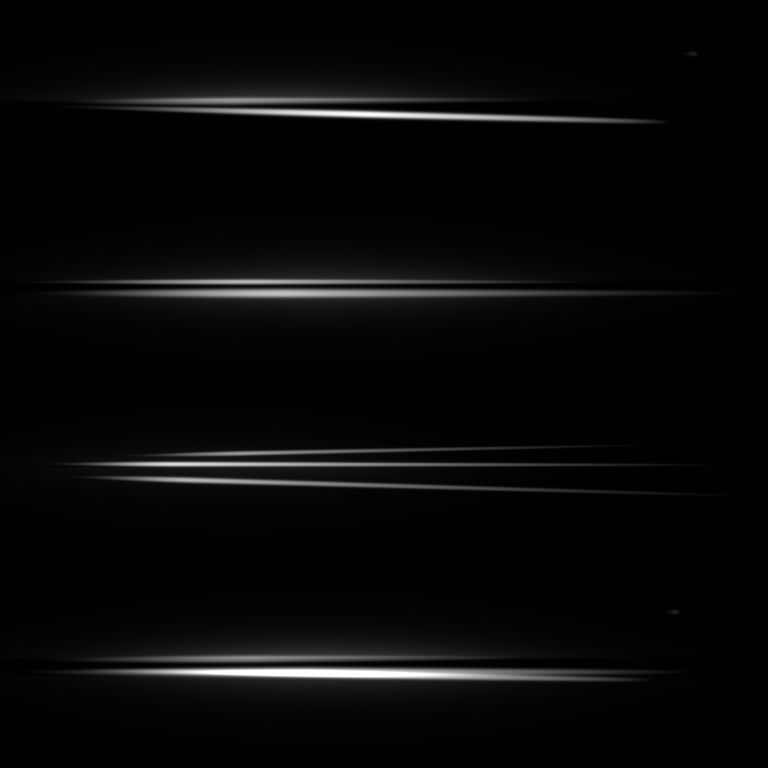
Give the GLSL for this background, as a WebGL 1 fragment shader.

```glsl
precision highp float;
uniform vec2 u_resolution;

#define TINT vec3(0.985, 1.0, 0.985)
#define BASE_LEVEL 0.003
#define TIP_WIDTH 0.3
#define EDGE_POWER 2.6
#define GLOW_GAIN 1.0
#define STREAK_GAIN 1.0

// Tapered line from a to b; shape = peak position, fade power, half width, gain
float streak(vec2 p, vec2 a, vec2 b, vec4 shape) {
  float t = (p.x - a.x) / (b.x - a.x);
  float rise = smoothstep(0.0, shape.x, t);
  float fall = clamp((1.0 - t) / (1.0 - shape.x), 0.0, 1.0);
  float envelope = rise * pow(fall, shape.y);
  float width = shape.z * mix(TIP_WIDTH, 1.0, sqrt(envelope));
  width = max(width, 0.6 / u_resolution.y);
  float offset = abs(p.y - mix(a.y, b.y, t)) / width;
  return STREAK_GAIN * shape.w * envelope * exp(-pow(offset, EDGE_POWER));
}

// Soft haze on one side of a level: side is 1.0 above, -1.0 below
float haze(vec2 p, vec2 origin, vec2 radius, float side, float gain) {
  float away = side * (p.y - origin.y);
  float across = (p.x - origin.x) / radius.x;
  float edge = smoothstep(-0.004, 0.002, away);
  float falloff = exp(-max(away, 0.0) / radius.y);
  return GLOW_GAIN * gain * edge * falloff * exp(-across * across);
}

float topBeam(vec2 p) {
  float light = streak(p, vec2(0.052, 0.8672), vec2(0.720, 0.8698), vec4(0.38, 1.2, 0.0045, 0.48));
  light += streak(p, vec2(0.050, 0.8620), vec2(0.870, 0.8411), vec4(0.53, 0.65, 0.0046, 1.0));
  return light + haze(p, vec2(0.36, 0.870), vec2(0.24, 0.019), 1.0, 0.22);
}

float upperBeam(vec2 p) {
  float light = streak(p, vec2(0.004, 0.6328), vec2(0.775, 0.6328), vec4(0.43, 1.1, 0.0034, 0.68));
  light += streak(p, vec2(0.008, 0.6185), vec2(0.970, 0.6185), vec4(0.38, 1.25, 0.0056, 0.74));
  light += haze(p, vec2(0.41, 0.635), vec2(0.26, 0.022), 1.0, 0.16);
  return light + haze(p, vec2(0.41, 0.615), vec2(0.26, 0.022), -1.0, 0.15);
}

float fanBeam(vec2 p) {
  float light = streak(p, vec2(0.150, 0.4063), vec2(0.853, 0.4206), vec4(0.24, 1.15, 0.0029, 0.55));
  light += streak(p, vec2(0.056, 0.3958), vec2(0.940, 0.3945), vec4(0.20, 1.1, 0.0032, 0.80));
  light += streak(p, vec2(0.083, 0.3795), vec2(0.970, 0.3545), vec4(0.19, 1.15, 0.0036, 0.66));
  light += haze(p, vec2(0.29, 0.395), vec2(0.22, 0.022), 1.0, 0.09);
  return light + haze(p, vec2(0.31, 0.391), vec2(0.24, 0.025), -1.0, 0.09);
}

float bottomBeam(vec2 p) {
  float light = streak(p, vec2(0.030, 0.1406), vec2(0.690, 0.1432), vec4(0.45, 1.1, 0.0045, 0.46));
  light += streak(p, vec2(0.010, 0.1250), vec2(0.905, 0.1250), vec4(0.44, 1.1, 0.0058, 0.95));
  light += streak(p, vec2(0.080, 0.1280), vec2(0.848, 0.1146), vec4(0.52, 0.7, 0.0045, 0.75));
  light += haze(p, vec2(0.41, 0.144), vec2(0.25, 0.020), 1.0, 0.23);
  return light + haze(p, vec2(0.43, 0.119), vec2(0.25, 0.022), -1.0, 0.17);
}

// Faint stray glints near the right side
float glints(vec2 p) {
  vec4 shape = vec4(0.8, 0.5, 0.003, 0.12);
  float light = streak(p, vec2(0.885, 0.930), vec2(0.909, 0.930), shape);
  return light + streak(p, vec2(0.862, 0.203), vec2(0.885, 0.203), shape);
}

void main() {
  vec2 p = gl_FragCoord.xy / u_resolution;
  float light = BASE_LEVEL + topBeam(p) + upperBeam(p) + fanBeam(p) + bottomBeam(p) + glints(p);
  gl_FragColor = vec4(min(light * TINT, 1.0), 1.0);
}
```
